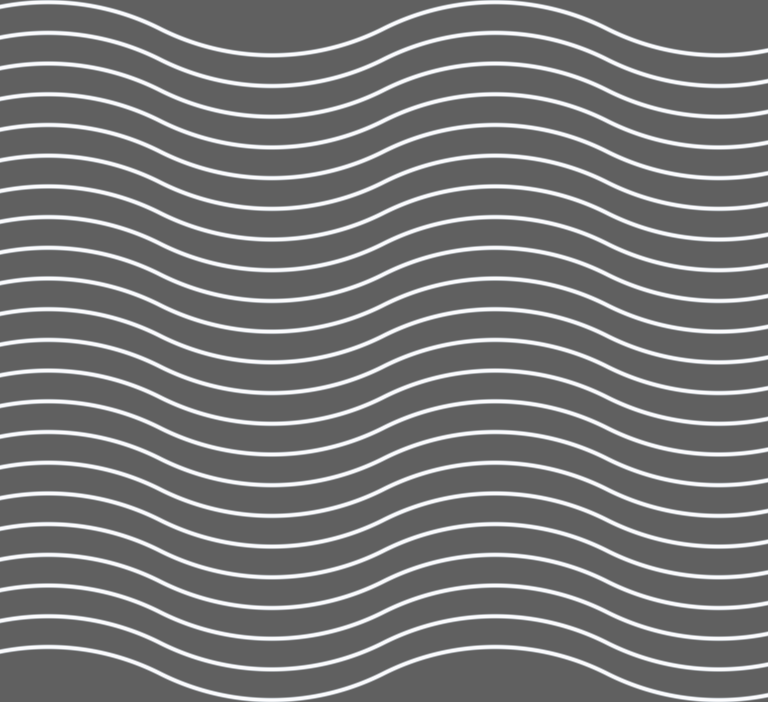
Reproduce this pattern procedurally as a WebGL 1 fragment shader.

```glsl
precision highp float;
// Evenly stacked pale wavy lines, built from circular arcs, on flat grey.

uniform vec2 u_resolution;

// Lengths are fractions of the canvas width.
const float LINE_COUNT = 22.0;
const float SPACING    = 0.03998;  // vertical step between lines
const float TOP_CREST  = 0.0028;   // depth of the first crest below the top edge
const float PERIOD     = 0.582;    // wavelength
const float CREST_X    = 0.0628;   // position of the first crest
const float SWING      = 0.0692;   // height from trough to crest
const float LINE_WIDTH = 0.0054;
const float SOFTNESS   = 0.0015;   // half width of the edge ramp

const vec3 GROUND    = vec3(0.378, 0.378, 0.378);
const vec3 LINE_CORE = vec3(0.985, 0.985, 0.992);
const vec3 LINE_EDGE = vec3(0.945, 0.970, 0.995);

// Returns the depth of the wave below its crest and the cosine of its slope.
vec2 arcWave(float x) {
  float quarter = 0.25 * PERIOD;
  float rise = 0.5 * SWING;
  float radius = (quarter * quarter + rise * rise) / (2.0 * rise);
  float t = mod(x - CREST_X + quarter, PERIOD);
  float inTrough = step(2.0 * quarter, t);
  float s = mod(t, 2.0 * quarter) - quarter;
  float chord = sqrt(radius * radius - s * s);
  float sag = radius - chord;
  return vec2(mix(sag, SWING - sag, inTrough), chord / radius);
}

void main() {
  vec2 p = vec2(gl_FragCoord.x, u_resolution.y - gl_FragCoord.y) / u_resolution.x;

  // Distance to the nearest line in the stack
  vec2 wave = arcWave(p.x);
  float depth = p.y - TOP_CREST - wave.x;
  float row = clamp(floor(depth / SPACING + 0.5), 0.0, LINE_COUNT - 1.0);
  float dist = abs(depth - row * SPACING) * wave.y;

  // Soft stroke with a slightly cool rim
  float ramp = max(SOFTNESS, 0.6 / u_resolution.x);
  float halfWidth = 0.5 * LINE_WIDTH;
  float cover = 1.0 - smoothstep(halfWidth - ramp, halfWidth + ramp, dist);
  vec3 ink = mix(LINE_EDGE, LINE_CORE, smoothstep(0.75, 1.0, cover));

  gl_FragColor = vec4(mix(GROUND, ink, cover), 1.0);
}
```
